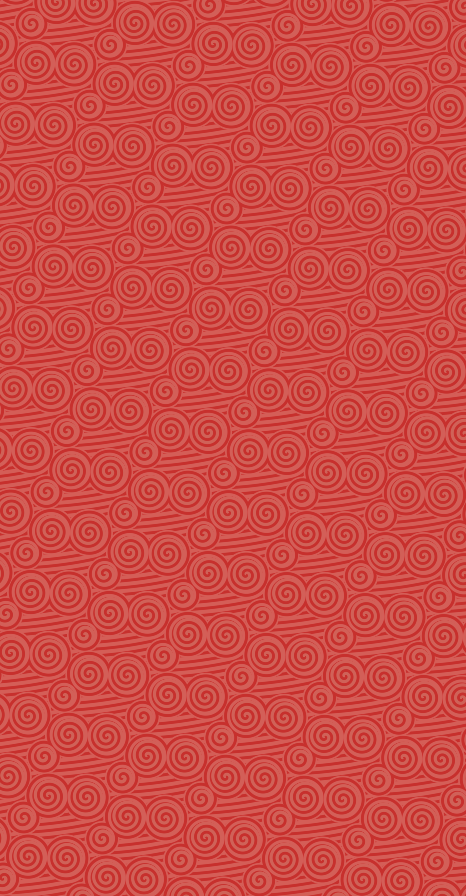
Write a Shadertoy shader that draws this pattern.

```glsl
// Slanted rows of paired spiral clouds with small curls and flowing tails, in two reds.

// Signed distance from a spiral line that stops short of the disc rim.
float spiralLine(vec2 p, float radius, float pitch, float turn) {
    float d = length(p);
    float phase = fract(d / pitch - atan(p.y, p.x) / 6.2831853 + turn);
    float line = abs(phase - 0.5) * pitch - 1.85;
    return max(line, d - radius + 5.8);
}

// Signed distance from parallel tails: arcs round the right disc, then a flattening sweep.
float tailLines(vec2 p) {
    p -= vec2(49.0, 2.0);
    vec2 across = normalize(vec2(0.22, 1.0));
    float along = dot(p, vec2(across.y, -across.x));
    float level = along < 0.0 ? dot(p, across) + 0.001 * along * along : length(p);
    return abs(fract((level - 34.5) / 8.8 + 0.5) - 0.5) * 8.8 - 1.9;
}

void mainImage(out vec4 fragColor, in vec2 fragCoord) {
    // The canvas is 1152 units high, with y running down.
    float unit = 1152.0 / iResolution.y;
    vec2 p = fragCoord * unit;
    p = vec2(p.x, 1152.0 - p.y) - vec2(245.0, 475.0);

    mat2 lattice = mat2(101.0, 27.0, -26.1, 78.3);
    vec2 cell = round(inverse(lattice) * p);

    float rim = 1e5, curl = 1e5;
    float nearestTail = 1e5, tail = 1e5;

    for (int j = -1; j <= 1; j++)
    for (int i = -1; i <= 1; i++) {
        vec2 q = p - lattice * (cell + vec2(i, j));

        // Two large discs and one small disc; the closest rim wins.
        for (int k = 0; k < 3; k++) {
            vec2 centre = k == 0 ? vec2(0.0) : k == 1 ? vec2(49.0, 2.0) : vec2(-32.0, 28.0);
            float radius = k == 2 ? 18.5 : 26.5;
            float s = length(q - centre) - radius;
            if (s < rim) {
                rim = s;
                curl = spiralLine(q - centre, radius, k == 2 ? 8.4 : 7.8, 0.35 + 0.15 * float(k));
            }
        }

        // The closest tail group fills the gap between discs.
        float reach = length((q - vec2(32.0, 43.0)) * vec2(0.6, 1.0));
        if (reach < nearestTail) {
            nearestTail = reach;
            tail = tailLines(q);
        }
    }

    // Outline plus the curl inside, or the tails outside a pale margin.
    float ink = min(abs(rim) - 1.9, rim < 0.0 ? curl : max(tail, 4.0 - rim));
    float soft = 0.55 * unit;
    float cover = 1.0 - smoothstep(-soft, soft, ink);

    vec3 paleRed = mix(vec3(0.812, 0.385, 0.345), vec3(0.832, 0.368, 0.343), smoothstep(-14.0, 0.0, rim));
    vec3 deepRed = vec3(0.780, 0.187, 0.177);
    fragColor = vec4(mix(paleRed, deepRed, cover), 1.0);
}
```
